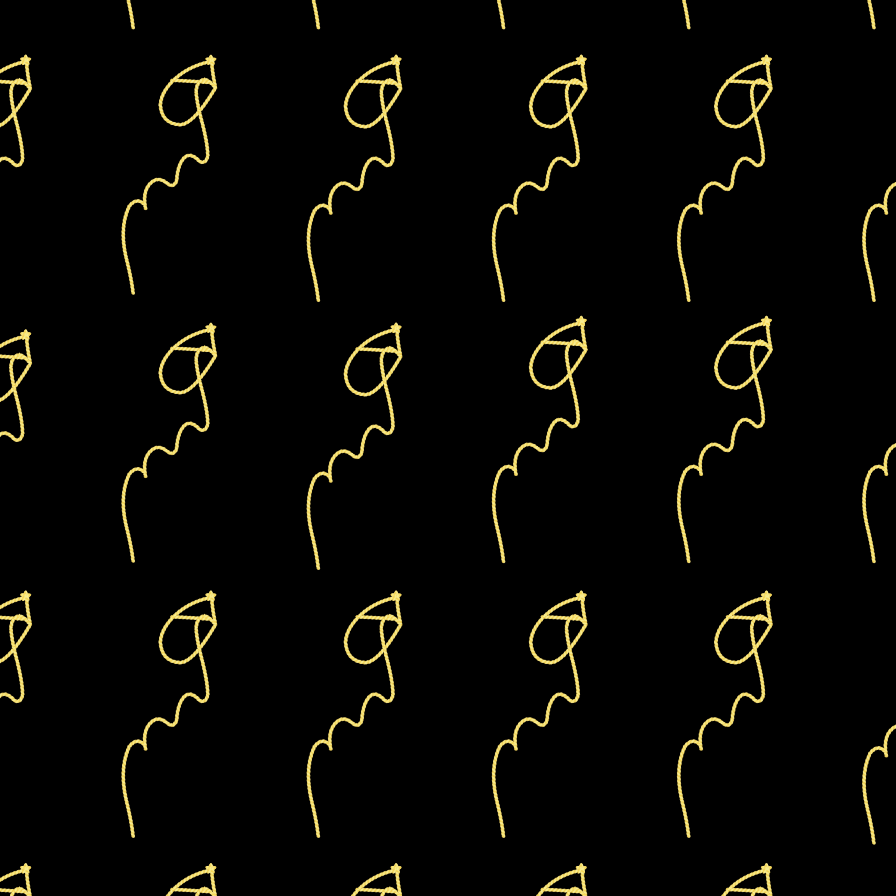
Write a WebGL 1 fragment shader that draws this pattern.

```glsl
precision highp float;
// Gold twisted cords, each with a knotted loop and a scalloped tail, repeated on black.
uniform vec2 u_resolution;

#define UNITS 1152.0               // drawing units across the canvas
#define CELL vec2(238.1, 347.5)    // spacing of the repeats
#define FIRST_KNOT vec2(33.0, 74.0)
#define CELL_MARGIN vec2(130.0, 20.0)
#define NUDGE 8.7                  // vertical slip of misplaced repeats
#define CORD_RADIUS 2.35
#define TWIST 1.25                 // strands per unit of cord
#define CREAM vec3(0.97, 0.93, 0.58)
#define GOLD vec3(0.96, 0.84, 0.34)
#define BRONZE vec3(0.69, 0.58, 0.27)

// Nearest point of the cord: distance, position along it, signed side.
vec3 nearest = vec3(1e4, 0.0, 0.0);

// Quadratic curve from a to c, bent towards b, as short straight pieces.
void cord(vec2 q, vec2 a, vec2 b, vec2 c) {
  vec2 start = a;
  float run = 0.0;
  for (int i = 1; i <= 7; i++) {
    float t = float(i) / 7.0;
    vec2 end = mix(mix(a, b, t), mix(b, c, t), t);
    vec2 dir = end - start;
    vec2 rel = q - start;
    float h = clamp(dot(rel, dir) / dot(dir, dir), 0.0, 1.0);
    float dist = length(rel - dir * h);
    float len = length(dir);
    if (dist < nearest.x) {
      float side = (dir.x * rel.y - dir.y * rel.x) / len;
      nearest = vec3(dist, run + len * h, side);
    }
    run += len;
    start = end;
  }
}

// Lumpy knot with five lobes.
float knot(vec2 q, float radius) {
  return length(q) - radius * (1.0 + 0.2 * cos(5.0 * atan(q.y, q.x) + 1.5));
}

void drawLoop(vec2 q) {
  cord(q, vec2(0, 2), vec2(-28, 8), vec2(-46, 25));
  cord(q, vec2(-46, 25), vec2(-64, 42), vec2(-65, 60));
  cord(q, vec2(-65, 60), vec2(-63, 85), vec2(-39, 86));
  cord(q, vec2(-39, 86), vec2(-22, 85), vec2(6, 37));
  cord(q, vec2(6, 37), vec2(2, 18), vec2(1, 2));
  // cross strand and hook
  cord(q, vec2(-50, 27), vec2(-28, 28), vec2(0, 30));
  cord(q, vec2(-19, 42), vec2(-18, 27), vec2(-8, 26));
  cord(q, vec2(-8, 26), vec2(-2, 27), vec2(6, 37));
}

void drawTail(vec2 q) {
  // stem
  cord(q, vec2(-19, 42), vec2(-18, 58), vec2(-11, 84));
  cord(q, vec2(-11, 84), vec2(-4, 112), vec2(-4, 127));
  cord(q, vec2(-4, 127), vec2(-6, 138), vec2(-14, 135));
  // scallops
  cord(q, vec2(-14, 135), vec2(-29, 118), vec2(-38, 135));
  cord(q, vec2(-38, 135), vec2(-43, 144), vec2(-44, 160));
  cord(q, vec2(-44, 160), vec2(-48, 171), vec2(-57, 163));
  cord(q, vec2(-57, 163), vec2(-69, 153), vec2(-79, 165));
  cord(q, vec2(-79, 165), vec2(-88, 176), vec2(-84, 197));
  // hanging end
  cord(q, vec2(-85, 192), vec2(-95, 181), vec2(-105, 194));
  cord(q, vec2(-105, 194), vec2(-118, 222), vec2(-109, 262));
  cord(q, vec2(-109, 262), vec2(-102, 290), vec2(-100, 309));
}

// Position relative to the knot of this repeat, with its small slips.
vec2 placeInCell(vec2 p) {
  vec2 cell = floor((p - FIRST_KNOT + CELL_MARGIN) / CELL);
  vec2 q = p - FIRST_KNOT - cell * CELL;
  float secondRow = 1.0 - step(0.5, abs(cell.y - 1.0));
  float thirdRow = 1.0 - step(0.5, abs(cell.y - 2.0));
  float slip = secondRow * max(floor(1.25 - 0.5 * cell.x), -1.0)
             + thirdRow * step(4.5, cell.x);
  q.y -= slip * NUDGE + 3.0 * cos(1.5708 * cell.y);
  // a few repeats are drawn slightly shorter
  float squeezed = step(abs(cell.x - 1.0), 0.5) * step(abs(cell.y - 0.5), 0.6);
  q.y /= 1.0 - 0.03 * squeezed;
  return q;
}

void main() {
  vec2 uv = gl_FragCoord.xy / u_resolution;
  float pixel = UNITS / u_resolution.y;
  vec2 q = placeInCell(vec2(uv.x, 1.0 - uv.y) * UNITS);

  drawLoop(q);
  drawTail(q);

  // outline: cord joined with the two knots
  float strand = sin(nearest.y * TWIST + nearest.z * 0.9);
  float shape = nearest.x - CORD_RADIUS - 0.2 * strand;
  shape = min(shape, knot(q - vec2(0, 0.5), 6.2));
  shape = min(shape, knot(q - vec2(-8, 28), 4.0));
  float cover = 1.0 - smoothstep(-0.6 * pixel, 0.6 * pixel, shape);

  // twisted strands with uneven shine and darker edges
  float shine = sin(q.x * 0.9 + sin(q.y * 0.7)) * sin(q.y * 1.1 + q.x * 0.3);
  vec3 colour = mix(GOLD, CREAM, clamp(0.5 + 0.4 * strand + 0.3 * shine, 0.0, 1.0));
  colour = mix(colour, BRONZE, 0.6 * smoothstep(-1.6, 0.4, shape));
  gl_FragColor = vec4(colour * cover, 1.0);
}
```
